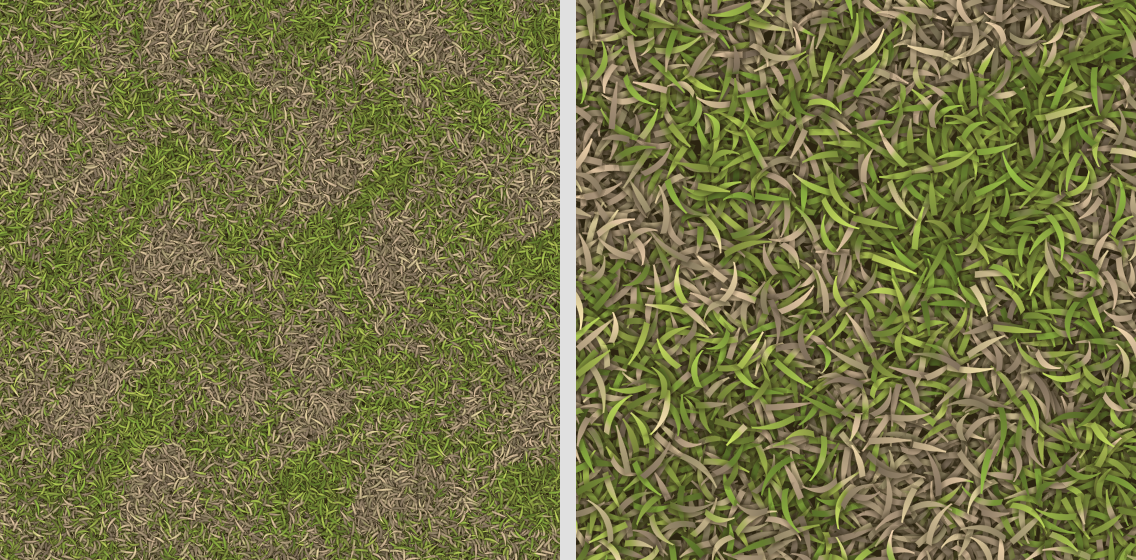
Left, the full canvas; right, a detail of the centre.
Reproduce this texture procedurally as a WebGL 2 fragment shader.

```glsl
#version 300 es
precision highp float;

uniform vec2 u_resolution;
out vec4 outColor;

const float TAU = 6.2831853;
const float GOLDEN_ANGLE = 2.39996;

// Blade layout, lengths in cells
const int LAYERS = 14;
const float CELLS = 56.0;
const float MIN_REACH = 0.45;
const float MAX_REACH = 0.82;
const float HALF_WIDTH = 0.105;
const float BEND = 0.5;

// Shading
const float SHADOW_WIDTH = 0.2;
const float SHADOW_STRENGTH = 0.32;
const float DEEP_SHADE = 0.62;
const vec2 BRIGHTNESS = vec2(0.76, 1.26);
const float EDGE_SOFTNESS = 1.15;

// Patches of living and dry grass
const float PATCH_SCALE = 15.0;
const float PATCH_CONTRAST = 0.75;
const float GREEN_BIAS = -0.04;

const vec3 SOIL = vec3(0.17, 0.14, 0.065);
const vec3 DRY = vec3(0.72, 0.63, 0.52);
const vec3 STRAW = vec3(0.76, 0.71, 0.53);
const vec3 GREEN = vec3(0.47, 0.60, 0.22);
const vec3 LIME = vec3(0.64, 0.70, 0.31);

vec4 hash4(vec3 p) {
    vec4 q = fract(p.xyzx * vec4(0.1031, 0.1030, 0.0973, 0.1099));
    q += dot(q, q.wzxy + 33.33);
    return fract((q.xxyz + q.yzzw) * q.zywx);
}

mat2 rotation(float angle) {
    float c = cos(angle), s = sin(angle);
    return mat2(c, s, -s, c);
}

// Layered sines, each octave turned and warped by the one before
float patchField(vec2 p) {
    float sum = 0.0, amplitude = 0.5;
    p *= PATCH_SCALE;
    for (int i = 0; i < 6; i++) {
        vec2 wave = sin(p + 1.7 * float(i));
        sum += amplitude * wave.x * wave.y;
        p = rotation(GOLDEN_ANGLE) * (p + 0.8 * wave.yx) * 1.45;
        amplitude *= 0.82;
    }
    return sum;
}

vec3 bladeColor(vec4 tint, float greenness) {
    float living = smoothstep(-0.12, 0.12, greenness + tint.x - 0.5);
    vec3 dry = mix(DRY, STRAW, tint.y * tint.y);
    vec3 green = mix(GREEN, LIME, tint.y);
    return mix(dry, green, living) * mix(BRIGHTNESS.x, BRIGHTNESS.y, tint.z);
}

void main() {
    vec2 uv = gl_FragCoord.xy / u_resolution.y;
    float soft = EDGE_SOFTNESS * CELLS / u_resolution.y;
    float greenness = PATCH_CONTRAST * patchField(uv) + GREEN_BIAS;
    vec3 color = SOIL;

    // Paint turned grids of blades from the ground up
    for (int i = 0; i < LAYERS; i++) {
        float layer = float(i);
        float height = layer / float(LAYERS - 1);
        vec2 p = rotation(layer * GOLDEN_ANGLE) * uv * CELLS + 17.3 * layer;
        vec2 base = floor(p);

        for (int k = 0; k < 9; k++) {
            vec2 cell = base + vec2(k % 3, k / 3) - 1.0;
            vec4 seed = hash4(vec3(cell, layer * 7.0 + 3.0));
            vec2 local = rotation(TAU * seed.z) * (p - cell - seed.xy);

            // Curved blade, wide at the root and thin at the tip
            float reach = mix(MIN_REACH, MAX_REACH, seed.w);
            float along = local.x / reach;
            if (abs(along) > 1.2) continue;
            float bend = BEND * (fract(seed.w * 37.0) - 0.5);
            float side = abs(local.y - bend * (along * along - 0.4));
            float halfWidth = HALF_WIDTH * (1.0 - 0.7 * smoothstep(-0.2, 1.0, along));
            float distanceOut = max(side - halfWidth, abs(local.x) - reach);
            if (distanceOut > SHADOW_WIDTH + soft) continue;

            // Contact shadow, then the blade itself
            float shadow = 1.0 - smoothstep(0.0, SHADOW_WIDTH, distanceOut);
            color = mix(color, SOIL, SHADOW_STRENGTH * shadow);
            float cover = clamp(0.5 - distanceOut / soft, 0.0, 1.0);
            vec4 tint = hash4(vec3(cell.yx, layer * 5.0 + 91.0));
            vec3 blade = bladeColor(tint, greenness);
            blade *= mix(DEEP_SHADE, 1.0, height) * (0.97 + 0.12 * along);
            color = mix(color, blade, cover);
        }
    }
    outColor = vec4(color, 1.0);
}
```
